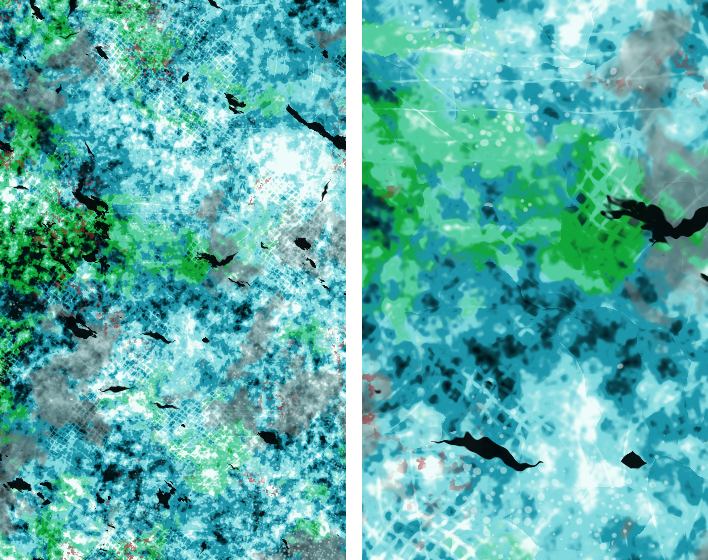
Left: the whole. Right: its middle third, enlarged.
Give the GLSL for this texture, as a Shadertoy shader.

```glsl
// Weathered mixed-media collage: crumpled teal and pale cyan foil with green
// paint, grey stains, net imprints, creases, ink strokes, speckle and red flecks.
// Lightly warped fbm and Voronoi facets give a tone, a colour ramp paints it.

const vec3 INK = vec3(0.0, 0.07, 0.08);
const vec3 DEEP = vec3(0.03, 0.27, 0.31);
const vec3 TEAL = vec3(0.11, 0.59, 0.67);
const vec3 PALE = vec3(0.50, 0.85, 0.87);
const vec3 WHITE = vec3(0.93, 0.99, 0.98);
const vec3 GREEN = vec3(0.06, 0.66, 0.19);
const vec3 MINT = vec3(0.30, 0.80, 0.60);
const vec3 GREY = vec3(0.43, 0.53, 0.53);
const vec3 RED = vec3(0.62, 0.16, 0.15);
const float TONE_MEAN = 0.54;
const float CLOUD_CONTRAST = 1.15;
const float MIDDLE_CONTRAST = 0.75;
const float FACET_CONTRAST = 0.30;
const float GRAIN_CONTRAST = 1.15;
const float NET_CELL = 0.0085;
const int STROKES = 20;

float hash(vec2 p) {
    vec3 q = fract(p.xyx * 0.1031);
    q += dot(q, q.yzx + 33.33);
    return fract((q.x + q.y) * q.z);
}

vec2 hash2(vec2 p) { return vec2(hash(p), hash(p + 71.7)); }

mat2 rot(float a) { return mat2(cos(a), sin(a), -sin(a), cos(a)); }

float noise(vec2 p) {
    vec2 i = floor(p), f = fract(p);
    f *= f * (3.0 - 2.0 * f);
    return mix(mix(hash(i), hash(i + vec2(1, 0)), f.x),
               mix(hash(i + vec2(0, 1)), hash(i + 1.0), f.x), f.y);
}

float fbm(vec2 p, int octaves) {
    float sum = 0.0, total = 0.0, amp = 1.0;
    for (int i = 0; i < octaves; i++) {
        sum += amp * noise(p);
        total += amp;
        amp *= 0.62;
        p = rot(0.65) * p * 2.03 + 17.3;
    }
    return sum / total;
}

// Voronoi facets: x = sloped shade of the cell, y = distance to its border
vec2 facets(vec2 p) {
    vec2 cell = floor(p), id = cell, offset = vec2(0);
    float d1 = 9.0, d2 = 9.0;
    for (int y = -1; y <= 1; y++)
    for (int x = -1; x <= 1; x++) {
        vec2 c = cell + vec2(x, y);
        vec2 r = c + hash2(c) - p;
        float d = length(r);
        if (d < d1) { d2 = d1; d1 = d; id = c; offset = r; }
        else d2 = min(d2, d);
    }
    float slope = dot(offset, hash2(id + 5.0) - 0.5);
    return vec2(hash(id + 9.0) + 1.4 * slope, d2 - d1);
}

// Fine straight scratches along several directions
float creases(vec2 p) {
    float sum = 0.0;
    for (int i = 0; i < 5; i++) {
        float k = float(i);
        vec2 q = rot(k * 0.67 + 0.2) * p + k * 3.1;
        float ridge = 1.0 - abs(2.0 * noise(q * vec2(60.0, 6.0)) - 1.0);
        sum += smoothstep(0.86, 1.0, ridge) * smoothstep(0.52, 0.7, fbm(q * 9.0, 3));
    }
    return sum;
}

// Round droplets, one per grid cell, kept only where density allows
float speckle(vec2 p, float scale, float density, float blur) {
    vec2 q = p * scale, id = floor(q);
    float radius = 0.12 + 0.2 * hash(id + 3.0);
    float d = length(fract(q) - 0.35 - 0.3 * hash2(id));
    return step(hash(id + 8.0), density) * (1.0 - smoothstep(radius - blur * scale, radius + blur * scale, d));
}

// Short ragged ink strokes scattered over the sheet
float strokes(vec2 p, float aspect, float blur) {
    float ink = 0.0;
    vec2 q = p + 0.016 * (vec2(fbm(p * 60.0, 3), fbm(p * 60.0 + 31.0, 3)) - 0.5);
    for (int i = 0; i < STROKES; i++) {
        vec2 seed = vec2(float(i) * 7.3, 4.0);
        vec2 r = rot(6.283 * hash(seed + 2.0)) * (q - hash2(seed) * vec2(aspect, 1.0));
        float len = mix(0.008, 0.035, hash(seed + 5.0));
        float taper = 1.0 - abs(r.x) / len;
        float width = mix(0.0015, 0.008, pow(hash(seed + 6.0), 2.0)) * taper;
        ink = max(ink, step(0.0, taper) * (1.0 - smoothstep(width - blur, width + blur, abs(r.y))));
    }
    return ink;
}

vec3 foilRamp(float t) {
    vec3 c = mix(INK, DEEP, smoothstep(-0.1, 0.17, t));
    c = mix(c, TEAL, smoothstep(0.13, 0.34, t));
    c = mix(c, PALE, smoothstep(0.42, 0.64, t));
    return mix(c, WHITE, smoothstep(0.68, 1.05, t));
}

void mainImage(out vec4 fragColor, in vec2 fragCoord) {
    vec2 p = fragCoord / iResolution.y;
    float aspect = iResolution.x / iResolution.y, blur = 0.8 / iResolution.y;
    vec2 warp = vec2(fbm(p * 7.0, 5), fbm(p * 7.0 + 40.0, 5)) - 0.5;

    // Foil tone: clouds, broken middle texture, two sizes of facets, sharp grain
    float grain = fbm(p * 85.0, 3);
    float middle = fbm(p * 24.0 + warp * 1.5 + 5.0, 5);
    vec2 big = facets(p * 10.0 + warp * 1.2), small = facets(rot(0.5) * p * 26.0 + warp * 3.0);
    float tone = TONE_MEAN + CLOUD_CONTRAST * (fbm(p * 6.0 + warp * 0.8 + 8.0, 6) - 0.5)
        + MIDDLE_CONTRAST * (middle - 0.5) + FACET_CONTRAST * (0.55 * big.x + 0.45 * small.x - 0.5)
        + GRAIN_CONTRAST * (grain - 0.5) * (0.4 + 1.2 * noise(p * 9.0 + 3.0));
    tone += 0.06 * (1.0 - smoothstep(0.0, 0.05, big.y)) + 0.15 * creases(p + warp * 0.02);

    // Faint net imprint in a few patches
    vec2 net = abs(fract(rot(0.7) * (p + warp * 0.03) / NET_CELL) - 0.5);
    float threads = smoothstep(0.25, 0.45, max(net.x, net.y));
    tone += (threads - 0.5) * 0.22 * smoothstep(0.6, 0.7, fbm(p * 8.0 + 63.0, 3));
    vec3 color = foilRamp(tone);

    // Grey stains with frayed borders
    float stain = fbm(p * 7.0 + warp + 90.0, 5) + 0.05 * p.x + 0.3 * (middle - 0.5);
    color = mix(color, GREY * (0.62 + 0.75 * tone), 0.85 * smoothstep(0.56, 0.64, stain));

    // Green paint, gathered at the left, top and bottom, thinning to mint
    float leftEdge = smoothstep(0.55, 0.0, p.x / aspect), ends = abs(2.0 * p.y - 1.0);
    float paint = fbm(p * 7.0 + warp + 120.0, 5) + 0.17 * leftEdge * ends + 0.03 * ends * ends
        + 0.14 * (big.x - 0.5) + 0.35 * (middle - 0.5) + 0.3 * (grain - 0.5);
    vec3 green = mix(INK, GREEN, smoothstep(-0.02, 0.36, tone));
    green = mix(green, MINT, smoothstep(0.44, 0.62, tone));
    green = mix(green, WHITE, smoothstep(0.72, 1.1, tone));
    color = mix(color, green, 0.92 * smoothstep(0.56, 0.66, paint));

    // Red flecks, white droplets and ink
    float redArea = smoothstep(0.58, 0.7, fbm(p * 8.0 + 210.0, 4) + 0.05 * leftEdge);
    color = mix(color, RED, 0.6 * redArea * smoothstep(0.57, 0.66, fbm(p * 170.0 + 7.0, 3)));
    float spray = 0.4 * smoothstep(0.5, 0.7, fbm(p * 6.0 + 150.0, 4));
    float drops = max(speckle(p + warp * 0.02, 130.0, spray, blur), speckle(rot(0.4) * p, 210.0, spray, blur));
    color = mix(color, WHITE, 0.5 * drops);
    float blots = smoothstep(0.71, 0.74, fbm(rot(0.6) * p * vec2(14.0, 26.0) + warp + 33.0, 5));
    color = mix(color, INK * 0.4, 0.95 * max(blots, strokes(p, aspect, blur)));

    fragColor = vec4(clamp(color, 0.0, 1.0), 1.0);
}
```
